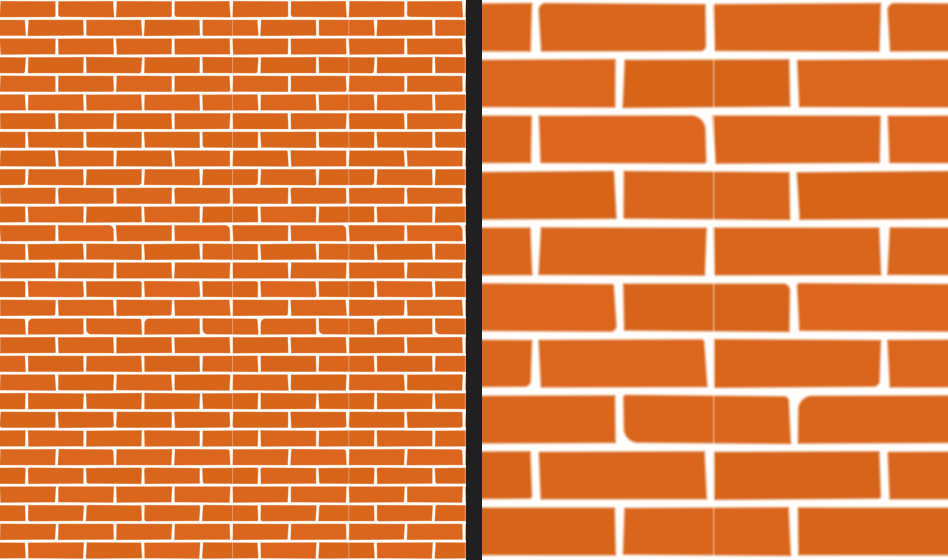
Left: the whole. Right: its middle third, enlarged.
Give the GLSL for this pattern, as a Shadertoy shader.

```glsl
// Lengths are in brick courses: one course is 1/ROWS of the canvas height.
const float ROWS = 30.0;
const float PITCH = 3.115;                 // brick plus joint, along a course
const vec2 HALF_BRICK = vec2(1.482, 0.425);
const vec2 ORIGIN = vec2(0.068, 0.010);    // places the first brick at the corner
const float STAGGER = 1.5;                 // shift of every second course
const float TILE_BRICKS = 2.0;             // bricks before the variation repeats
const float EDGE_SOFTNESS = 0.045;
const float TILT = 0.030;                  // lean of the brick ends
const float SLOPE = 0.014;                 // slope of the long edges
const float RADIUS_MIN = 0.025;
const float RADIUS_MAX = 0.16;
const float RADIUS_WORN = 0.25;
const float WORN_ROW_A = 12.0;
const float WORN_ROW_B = 17.0;
const float SEAM_WIDTH = 0.035;
const float SEAM_STRENGTH = 0.32;
const vec3 MORTAR = vec3(1.0, 0.993, 0.985);
const vec3 BRICK_BRIGHT = vec3(0.863, 0.402, 0.118);
const vec3 BRICK_DARK = vec3(0.836, 0.397, 0.102);

float hash(vec3 p) {
    p = fract(p * 0.1031);
    p += dot(p, p.zyx + 31.32);
    return fract((p.x + p.y) * p.z);
}

float signedHash(vec3 p) {
    return 2.0 * hash(p) - 1.0;
}

// Each corner has its own radius; a few are strongly rounded.
float cornerRadius(vec2 id, vec2 q) {
    bool right = q.x > 0.0;
    bool top = q.y > 0.0;
    bool wornA = id.y == WORN_ROW_A && id.x == 1.0 && right && top;
    bool wornB = id.y == WORN_ROW_B && !right && top == (id.x == 0.0);
    if (wornA || wornB) return RADIUS_WORN;
    float corner = (right ? 1.0 : 0.0) + (top ? 2.0 : 0.0);
    return mix(RADIUS_MIN, RADIUS_MAX, pow(hash(vec3(id, 11.0 + corner)), 8.0));
}

// Signed distance to a brick with slightly uneven edges.
float brickDistance(vec2 q, vec2 id) {
    float radius = cornerRadius(id, q);
    float endSide = q.x > 0.0 ? 1.0 : 2.0;
    float longSide = q.y > 0.0 ? 3.0 : 4.0;
    vec2 along = q / HALF_BRICK;
    q.x += TILT * signedHash(vec3(id, endSide)) * along.y;
    q.y += SLOPE * signedHash(vec3(id, longSide)) * along.x;
    vec2 d = abs(q) - HALF_BRICK + radius;
    return length(max(d, 0.0)) + min(max(d.x, d.y), 0.0) - radius;
}

void mainImage(out vec4 fragColor, in vec2 fragCoord) {
    float pixel = ROWS / iResolution.y;
    vec2 p = fragCoord * pixel;
    p.y = ROWS - p.y;                      // count courses from the top

    // Staggered brick cells
    vec2 cell = p + ORIGIN;
    float row = floor(cell.y);
    cell.x -= STAGGER * mod(row, 2.0);
    float column = floor(cell.x / PITCH);
    vec2 q = vec2(cell.x - (column + 0.5) * PITCH, row + 0.5 - cell.y);
    vec2 id = vec2(mod(column, TILE_BRICKS), row);

    // Brick tone and soft edge
    float edge = max(EDGE_SOFTNESS, 0.75 * pixel);
    float mortar = smoothstep(-edge, edge, brickDistance(q, id));
    vec3 color = mix(BRICK_BRIGHT, BRICK_DARK, hash(vec3(id, 7.0)));

    // Faint vertical seams between tiles on the right half
    float tileWidth = PITCH * TILE_BRICKS;
    float seam = max(round(p.x / tileWidth), 2.0) * tileWidth;
    float seamMask = 1.0 - smoothstep(0.0, max(SEAM_WIDTH, pixel), abs(p.x - seam));
    color = mix(color, MORTAR, SEAM_STRENGTH * seamMask);

    fragColor = vec4(mix(color, MORTAR, mortar), 1.0);
}
```
